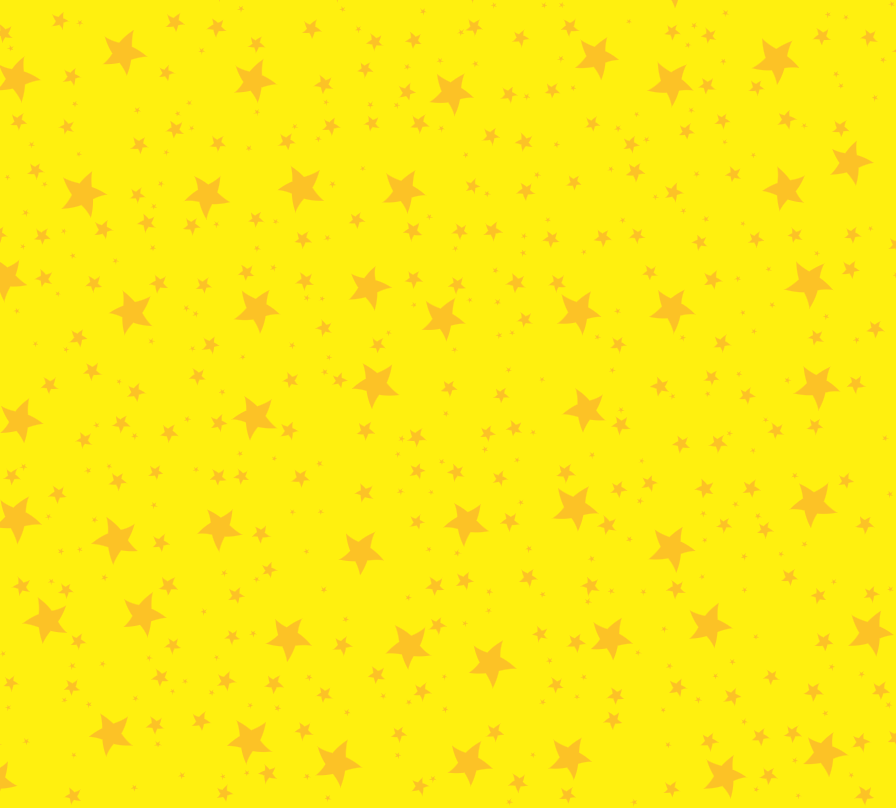
This pattern is drawn by a WebGL 1 fragment shader. Its source:

```glsl
precision highp float;
// Scattered amber stars in three sizes on a bright yellow ground.
// Each size is a jittered grid with shifted rows, one star per cell;
// smaller stars are left out where they would crowd a larger one.

uniform vec2 u_resolution;

const vec3 GROUND = vec3(1.0, 0.94, 0.06);
const vec3 AMBER = vec3(0.99, 0.76, 0.15);
const float SECTOR = 1.2566371;  // a fifth of a turn
const float FAR = 10.0;

// Layer: cell size, share of filled cells, cell margin, seed
const vec4 LARGE = vec4(0.14, 0.88, 0.25, 3.0);
const vec4 MEDIUM = vec4(0.062, 0.9, 0.23, 17.0);
const vec4 TINY = vec4(0.05, 0.9, 0.1, 41.0);

// Four random values per cell
vec4 hash4(vec2 cell, float seed) {
  vec4 h = fract(vec4(cell.xyx, cell.y + seed) * vec4(0.1031, 0.1030, 0.0973, 0.1099)
                 + seed * 0.1371);
  h += dot(h, h.wzxy + 33.33);
  return fract((h.xxyz + h.yzzw) * h.zywx);
}

float rowShift(float row, float seed) {
  return hash4(vec2(7.0, row), seed + 5.0).x;
}

// Cell that holds p, with rows slid sideways by random amounts
vec2 cellAt(vec2 p, vec4 layer) {
  float row = floor(p.y / layer.x);
  return vec2(floor(p.x / layer.x + rowShift(row, layer.w)), row);
}

vec2 starCentre(vec2 cell, vec4 layer) {
  vec2 jitter = mix(vec2(layer.z), vec2(1.0 - layer.z), hash4(cell, layer.w).xy);
  return (cell + jitter - vec2(rowShift(cell.y, layer.w), 0.0)) * layer.x;
}

bool isFilled(vec2 cell, vec4 layer) {
  return hash4(cell, layer.w).z < layer.y;
}

// Distance from p to the nearest star centre of a layer
float nearestCentre(vec2 p, vec4 layer) {
  float nearest = FAR;
  for (int j = -1; j <= 1; j++) {
    for (int i = -1; i <= 1; i++) {
      vec2 cell = cellAt(p + vec2(0.0, float(j) * layer.x), layer);
      cell.x += float(i);
      if (isFilled(cell, layer)) {
        nearest = min(nearest, distance(p, starCentre(cell, layer)));
      }
    }
  }
  return nearest;
}

// Signed distance to a five-pointed star with gently bent, uneven arms
float starDistance(vec2 p, float radius, float tilt, float bend, float phase) {
  float angle = atan(p.y, p.x);
  float r = length(p) / (1.0 + 0.08 * sin(angle + phase));
  angle += bend * r / radius - tilt + 0.5 * SECTOR;
  angle = mod(angle, SECTOR) - 0.5 * SECTOR;
  vec2 folded = r * vec2(cos(angle), abs(sin(angle)));
  vec2 valley = 0.45 * vec2(cos(0.5 * SECTOR), sin(0.5 * SECTOR));
  vec2 normal = normalize(vec2(valley.y, 1.0 - valley.x));
  return dot(folded - vec2(radius, 0.0), normal);
}

// Distance to the star in the cell around p
float layerDistance(vec2 p, vec4 layer, float minRadius, float maxRadius) {
  vec2 cell = cellAt(p, layer);
  if (!isFilled(cell, layer)) return FAR;
  vec4 rnd = hash4(cell, layer.w + 9.0);
  float side = rnd.x < 0.6 ? 1.0 : -1.0;
  float tilt = 1.5708 - side * mix(0.12, 0.45, rnd.y);
  float radius = mix(minRadius, maxRadius, rnd.z);
  return starDistance(p - starCentre(cell, layer), radius, tilt, side * 0.22, rnd.w * 6.2832);
}

void main() {
  vec2 p = gl_FragCoord.xy / u_resolution.y;

  float d = layerDistance(p, LARGE, 0.028, 0.031);

  // Medium stars keep clear of large ones
  vec2 mediumCentre = starCentre(cellAt(p, MEDIUM), MEDIUM);
  if (nearestCentre(mediumCentre, LARGE) > 0.042) {
    d = min(d, layerDistance(p, MEDIUM, 0.0095, 0.0125));
  }

  // Tiny stars keep clear of both
  vec2 tinyCentre = starCentre(cellAt(p, TINY), TINY);
  if (nearestCentre(tinyCentre, LARGE) > 0.036 && nearestCentre(tinyCentre, MEDIUM) > 0.018) {
    d = min(d, layerDistance(p, TINY, 0.003, 0.004));
  }

  float coverage = clamp(0.5 - d * u_resolution.y / 1.2, 0.0, 1.0);
  gl_FragColor = vec4(mix(GROUND, AMBER, coverage), 1.0);
}
```
